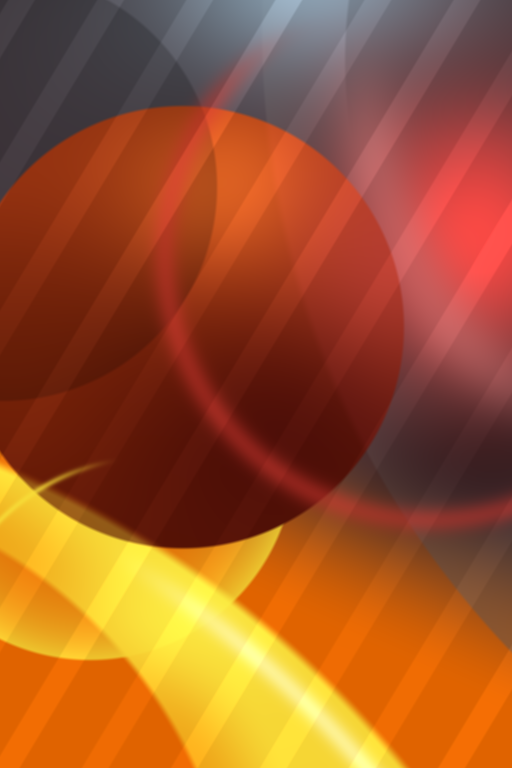
This background is drawn by a Shadertoy shader. Its source:

```glsl
// Abstract glow scene: a large translucent orange disc over a smoky and orange
// backdrop, with a red ring, a curved yellow ribbon and faint slanted stripes.
// Everything is layered from circle distances, soft glows and a repeated stripe.

const float EDGE = 0.004;
const vec3 SMOKE = vec3(0.23, 0.19, 0.21);
const vec3 ORANGE = vec3(0.88, 0.39, 0.0);
const vec3 SKY = vec3(0.58, 0.71, 0.79);
const vec3 RED = vec3(1.0, 0.29, 0.27);
const vec3 YELLOW = vec3(0.97, 0.87, 0.22);
const vec3 CREAM = vec3(1.0, 0.97, 0.66);

// Depth inside a circle: positive inside, negative outside
float depth(vec2 p, vec2 centre, float radius) {
    return radius - length(p - centre);
}

float fill(float d, float soft) {
    return smoothstep(-soft, soft, d);
}

float glow(vec2 p, vec2 centre, vec2 radius) {
    vec2 q = (p - centre) / radius;
    return exp(-dot(q, q));
}

float line(float d, float width) {
    return exp(-d * d / (width * width));
}

float hash(float n) {
    n = fract(n * 0.1031);
    n *= n + 33.33;
    return fract(n * (n + n));
}

// Slanted stripes with a slightly different strength each
float stripes(vec2 p) {
    float s = (p.x + 0.6 * (1.5 - p.y) - 0.912) / 0.174 + 0.5;
    float across = abs(fract(s) - 0.5);
    return smoothstep(0.17, 0.13, across) * mix(0.6, 1.0, hash(floor(s) + 20.0));
}

vec3 backdrop(vec2 p, float veil) {
    float warm = smoothstep(1.0, 0.55, p.y + 0.45 * p.x);
    vec3 col = mix(SMOKE, ORANGE, warm);
    col = mix(col, vec3(0.36, 0.33, 0.32), 0.5 * fill(veil, EDGE) * exp(-max(veil, 0.0) / 0.2));
    col = mix(col, vec3(0.38, 0.42, 0.46), 0.65 * glow(p, vec2(0.6, 1.55), vec2(0.55, 0.35)));
    col = mix(col, SKY, 0.85 * glow(p, vec2(0.64, 1.54), vec2(0.26, 0.17)));
    col = mix(col, vec3(0.13, 0.07, 0.08), 0.75 * glow(p, vec2(0.95, 0.61), vec2(0.25, 0.14)));

    // Red light with a pale streak along a curved edge
    col = mix(col, RED * 0.72, 0.6 * glow(p, vec2(0.93, 1.06), vec2(0.32, 0.36)));
    col = mix(col, RED, 0.95 * glow(p, vec2(0.93, 1.04), vec2(0.19, 0.2)));
    float curve = depth(p, vec2(1.592, 1.383), 0.918);
    col *= 1.0 - 0.14 * fill(curve, EDGE) * smoothstep(1.2, 1.4, p.y);
    float streak = line(curve - 0.035, 0.07) * smoothstep(0.6, 0.85, p.y) * smoothstep(1.5, 1.15, p.y);
    return mix(col, vec3(0.78, 0.46, 0.46), 0.5 * streak);
}

vec3 discColour(vec2 p, float veil) {
    vec3 col = mix(vec3(0.33, 0.07, 0.02), vec3(0.62, 0.21, 0.07), smoothstep(0.55, 1.2, p.y));
    col = mix(col, vec3(0.48, 0.14, 0.03), 0.7 * glow(p, vec2(0.03, 0.74), vec2(0.25, 0.3)));
    col = mix(col, vec3(0.91, 0.41, 0.14), 0.85 * glow(p, vec2(0.44, 1.14), vec2(0.2, 0.17)));
    col = mix(col, vec3(0.72, 0.24, 0.21), 0.65 * glow(p, vec2(0.77, 1.0), vec2(0.2, 0.24)));
    col = mix(col, vec3(0.27, 0.04, 0.03), 0.6 * glow(p, vec2(0.55, 0.65), vec2(0.22, 0.2)));
    return col + vec3(0.04, 0.015, 0.025) * fill(veil, 0.01);
}

void mainImage(out vec4 fragColor, in vec2 fragCoord) {
    vec2 p = fragCoord / iResolution.xy * vec2(1.0, 1.5);
    float veil = depth(p, vec2(2.27, 1.441), 1.758);
    vec3 col = backdrop(p, veil);

    // Small yellow disc, brightest at its rim
    float bowl = depth(p, vec2(0.176, 0.611), 0.4);
    float rim = fill(bowl, EDGE) * exp(-max(bowl, 0.0) / 0.1);
    col = mix(col, YELLOW * 0.97, 0.85 * rim);

    // Curved ribbon between two arcs, with a bright crest
    float upper = depth(p, vec2(-0.777, -1.275), 2.029);
    float lower = -depth(p, vec2(-0.484, -0.391), 0.949);
    float ribbon = fill(upper - 0.008, 0.012) * fill(lower, 0.008);
    vec3 gold = mix(vec3(0.94, 0.66, 0.1), YELLOW, smoothstep(0.0, 0.17, lower));
    gold = mix(gold, vec3(1.0, 0.96, 0.28), 0.8 * glow(p, vec2(0.34, 0.3), vec2(0.25, 0.16)));
    col = mix(col, gold, 0.93 * ribbon);
    float crest = line(upper - 0.066, 0.022) * smoothstep(0.2, 0.5, p.x);
    col = mix(col, CREAM, 0.8 * crest * ribbon);

    // Large disc, letting the ribbon shine through
    float disc = fill(depth(p, vec2(0.357, 0.861), 0.432), EDGE);
    col = mix(col, discColour(p, veil), disc * (1.0 - 0.35 * ribbon));

    // Shaded disc overlapping from the left
    float shade = depth(p, vec2(0.006, 1.135), 0.418);
    col *= 1.0 - 0.2 * fill(shade, EDGE) * exp(-max(shade, 0.0) / 0.25);

    // Red ring
    float ring = line(depth(p, vec2(0.84, 1.002), 0.518), 0.026);
    ring *= smoothstep(1.48, 1.25, p.y);
    col = mix(col, vec3(0.76, 0.2, 0.17), 0.55 * ring);

    // Fine yellow arc at the left
    float arc = line(depth(p, vec2(0.297, 0.184), 0.422), 0.006);
    arc *= smoothstep(0.24, 0.05, p.x) * smoothstep(0.4, 0.47, p.y);
    col = mix(col, YELLOW, 0.75 * arc);

    // Stripes brighten in proportion to what lies below
    float strength = mix(0.6, 1.0, smoothstep(0.5, 1.4, p.y));
    col += stripes(p) * strength * (0.025 + 0.13 * col);
    fragColor = vec4(clamp(col, 0.0, 1.0), 1.0);
}
```
